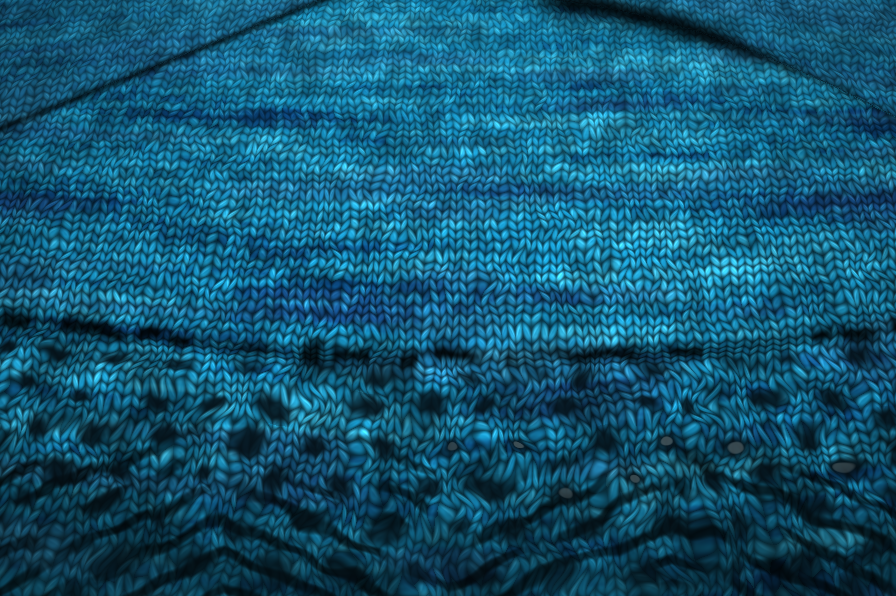
Give the GLSL for this texture, as a WebGL 2 fragment shader.

```glsl
#version 300 es
precision highp float;
// Hand-dyed teal knitting in perspective: smooth stitches, slanted seams and a lace border.
uniform vec2 u_resolution;
out vec4 fragColor;

float hash(vec2 p) {
  p = fract(p * vec2(0.1031, 0.1137));
  p += dot(p, p.yx + 33.33);
  return fract((p.x + p.y) * p.x * 17.0);
}

float noise(vec2 p) {
  vec2 i = floor(p), f = fract(p);
  f = f * f * (3.0 - 2.0 * f);
  return mix(mix(hash(i), hash(i + vec2(1, 0)), f.x),
             mix(hash(i + vec2(0, 1)), hash(i + vec2(1, 1)), f.x), f.y);
}

float fbm(vec2 p) {
  return 0.5 * noise(p) + 0.3 * noise(p * 2.1 + 7.0) + 0.2 * noise(p * 4.3 + 19.0);
}

// Soft elongated patch of dye
float streak(vec2 p, vec2 centre, vec2 size) {
  vec2 d = (p - centre) / size;
  return exp(-dot(d, d));
}

// Soft line around zero distance
float ridge(float d, float width) {
  return exp(-d * d / (width * width));
}

// Two slanted yarn legs per column: height, position along the leg, random tone
vec3 stitch(vec2 q) {
  float side = abs(fract(q.x) - 0.5);
  float across = (side - 0.25) * 4.0;
  float row = q.y - side * 1.2;
  float along = (fract(row) - 0.5) * 2.0;
  float r = length(vec2(across * 0.85, along * 0.95));
  float tone = hash(vec2(floor(q.x * 2.0), floor(row)) + 200.0);
  return vec3(1.0 - smoothstep(0.3, 1.25, r), along - across * 0.3, tone);
}

// Staggered eyelets: x = darkness, y = chance of showing the ground behind
vec2 eyelets(vec2 q) {
  float row = floor(q.y);
  q.x += 0.5 * mod(row, 2.0);
  vec2 id = vec2(floor(q.x), row) + 100.0;
  vec2 jitter = vec2(hash(id + 3.0), hash(id + 41.0)) - 0.5;
  vec2 d = fract(q) - 0.5 - jitter * vec2(0.35, 0.3);
  float size = 0.12 + 0.1 * hash(id + 11.0);
  float hole = 1.0 - smoothstep(size * 0.4, size * 1.7, length(d * vec2(1.0, 0.7)));
  return vec2(hole, step(0.85, hash(id + 71.0)));
}

void main() {
  vec2 uv = gl_FragCoord.xy / u_resolution;
  float x = uv.x, y = uv.y;

  // Perspective grid of columns and gently bowed rows
  float bow = 0.25 * (x - 0.53) * (x - 0.53);
  float yc = y - bow * (1.0 - y);
  vec2 grid = vec2((x - 0.55) * 136.0 / (2.8 - y), 285.0 / (2.8 - yc));

  // Seams of the two upper side panels
  float leftSeam = y - (0.784 + 0.6 * x);
  float rightSeam = y - (1.0 - 0.86 * pow(max(x - 0.6, 0.0), 1.6));
  float panel = max(smoothstep(0.0, 0.003, leftSeam),
                    smoothstep(0.0, 0.003, rightSeam) * step(0.6, x));
  grid.y += panel * (x < 0.5 ? -12.0 * x : 14.0 * x);

  // Lace begins under a curved eyelet row
  float below = 0.405 + bow - y;
  float lace = smoothstep(-0.005, 0.03, below);
  float chevron = abs(fract(2.0 * x + 0.5) - 0.5);
  vec2 wobble = vec2(noise(grid * 0.55 + 90.0), noise(grid * 0.55 + 150.0)) - 0.5;
  vec2 q = grid + wobble * mix(0.75, 1.2, lace);
  q.y -= lace * chevron * 4.0;

  // Yarn relief, softening with distance and near the front
  vec3 yarn = stitch(q);
  float focus = mix(1.0, 0.5, smoothstep(0.5, 1.0, y)) * mix(0.6, 1.0, smoothstep(0.0, 0.25, y));
  float relief = mix(0.55, yarn.x, focus);

  // Dye: long row-wise streaks from navy through teal to pale aqua
  float dye = 0.51 + 0.55 * (fbm(vec2(x * 3.0 + 3.0, grid.y * 0.5)) - 0.5);
  dye += 0.3 * (fbm(vec2(x * 12.0, grid.y * 0.9 + 30.0)) - 0.5) + 0.2 * (yarn.z - 0.5);
  float dark = streak(uv, vec2(0.36, 0.515), vec2(0.12, 0.013))
             + streak(uv, vec2(0.38, 0.475), vec2(0.14, 0.018))
             + 0.9 * streak(uv, vec2(0.2, 0.81), vec2(0.15, 0.016))
             + 0.8 * streak(uv, vec2(0.66, 0.86), vec2(0.13, 0.016))
             + 0.5 * streak(uv, vec2(0.45, 0.755), vec2(0.13, 0.012))
             + 0.6 * streak(uv, vec2(0.93, 0.67), vec2(0.14, 0.025))
             + 0.5 * streak(uv, vec2(0.98, 0.8), vec2(0.09, 0.03))
             + 0.4 * streak(uv, vec2(0.03, 0.64), vec2(0.14, 0.05));
  float pale = streak(uv, vec2(0.74, 0.87), vec2(0.09, 0.018))
             + 0.6 * streak(uv, vec2(0.77, 0.71), vec2(0.13, 0.02))
             + 0.5 * streak(uv, vec2(0.45, 0.85), vec2(0.3, 0.15))
             + 0.6 * streak(uv, vec2(0.17, 0.49), vec2(0.1, 0.03));
  dye += 0.15 * pale - 0.25 * dark;
  vec3 color = mix(vec3(0.03, 0.2, 0.36), vec3(0.065, 0.42, 0.56), smoothstep(0.2, 0.5, dye));
  color = mix(color, vec3(0.17, 0.57, 0.69), smoothstep(0.48, 0.8, dye));
  float violet = smoothstep(0.6, 0.85, noise(vec2(x * 6.0 + 9.0, grid.y * 0.5)));
  color = mix(color, vec3(0.14, 0.27, 0.45), 0.3 * violet);
  color = mix(color, vec3(0.1, 0.35, 0.48), 0.45 * panel);

  // Shade the strands and catch light along their crowns
  color *= 0.45 + 0.87 * relief;
  color += vec3(0.1, 0.15, 0.16) * focus * yarn.x * yarn.x * smoothstep(0.0, 0.35, yarn.y) * yarn.z;
  color *= 0.8 + 0.4 * noise(grid * vec2(0.9, 0.7) + 300.0);
  color *= mix(1.0, 0.6 + 0.55 * noise(grid * vec2(0.5, 0.4) + 600.0), lace);

  // Broken chevron ribs and scattered lace holes
  float rib = sin((y - 0.35 * chevron + 0.03 * wobble.x) * 105.0);
  float broken = smoothstep(0.25, 0.65, noise(grid * 0.4 + 400.0));
  float ribShade = smoothstep(0.1, 0.95, rib) * smoothstep(0.08, 0.24, below);
  color *= 1.0 - 0.65 * ribShade * lace * broken;
  vec2 hole = eyelets(vec2(grid.x / 4.2, grid.y / 2.9) + wobble * 0.35);
  hole.x *= smoothstep(0.01, 0.05, below) * (1.0 - 0.3 * smoothstep(0.2, 0.36, below));
  color = mix(color, vec3(0.02, 0.07, 0.1), 0.9 * hole.x);
  float ground = smoothstep(0.85, 1.0, hole.x) * hole.y * smoothstep(0.3, 0.6, x);
  color = mix(color, vec3(0.38, 0.45, 0.47), 0.6 * ground);

  // Dark beaded line of the lace edge
  float bead = smoothstep(0.3, 0.65, noise(vec2(grid.x * 0.95 + 500.0, 4.0)));
  float line = ridge(below - 0.004 + 0.025 * wobble.y, 0.015);
  color *= 1.0 - line * (0.35 + 0.5 * bead);

  // Seam grooves, with a deep fold at the upper right
  float groove = ridge(leftSeam, 0.007) * step(x, 0.4);
  float fold = ridge(rightSeam, mix(0.022, 0.008, smoothstep(0.74, 0.9, x)));
  fold *= smoothstep(0.56, 0.64, x);
  color *= 1.0 - 0.65 * groove;
  color *= 1.0 - fold * mix(0.85, 0.35, smoothstep(0.78, 0.95, x));

  // Broad light, falling away toward the sides and the near edge
  float light = mix(0.68, 1.06, smoothstep(-0.05, 0.35, y));
  light *= 1.0 - 0.8 * (x - 0.52) * (x - 0.52);
  fragColor = vec4(clamp(color * light, 0.0, 1.0), 1.0);
}
```
